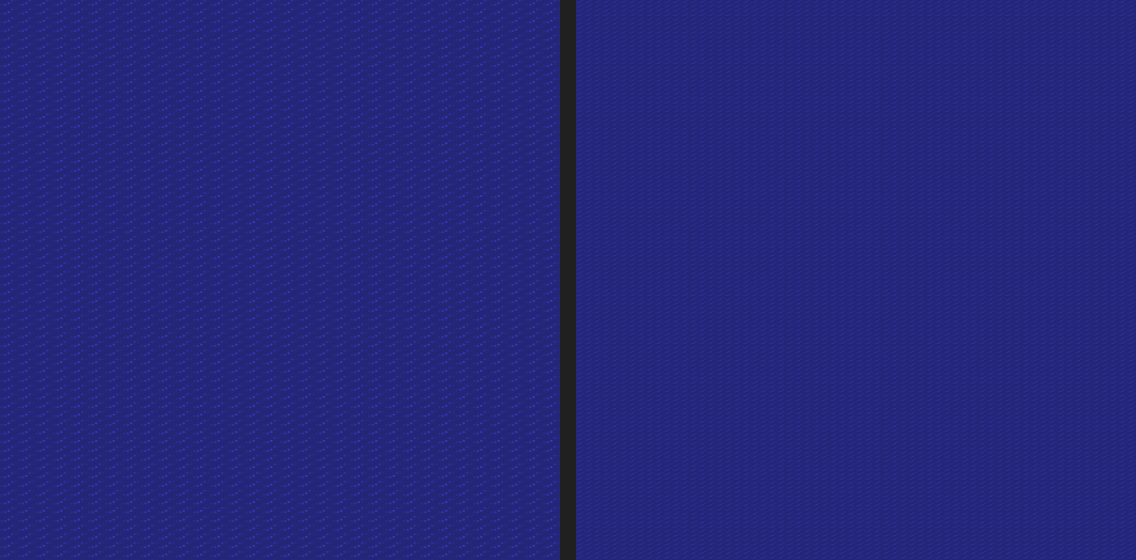
Left, the tile; right, the same tile 2 across and 2 down.
Reproduce this texture procedurally as a Shadertoy shader.

```glsl
// Deep blue twill cloth: a grid of 32 by 64 small woven stitches.
// Each cell holds five soft specks climbing to the right, over faint diagonal
// ribs that join from cell to cell; wrapped hashes make it tile.

const vec2 COUNT = vec2(32.0, 64.0);  // stitches across and down

float hash(vec2 p) {
    vec3 q = fract(p.xyx * vec3(0.1031, 0.1030, 0.0973));
    q += dot(q, q.yzx + 33.33);
    return fract((q.x + q.y) * q.z);
}

// Value noise that repeats after the given whole number of cells
float wrappedNoise(vec2 p, float period) {
    vec2 i = floor(p), f = fract(p);
    f = f * f * (3.0 - 2.0 * f);
    vec2 a = mod(i, period), b = mod(i + 1.0, period);
    return mix(mix(hash(a), hash(vec2(b.x, a.y)), f.x),
               mix(hash(vec2(a.x, b.y)), hash(b), f.x), f.y);
}

// Brightness of the specks that make up the stitches
float stitches(vec2 grid) {
    float light = 0.0;
    for (int k = 0; k < 5; k++) {
        float i = float(k);
        float x = 0.1 + 0.2 * i;
        vec2 center = vec2(x, 0.67 + 0.8 * (x - 0.5) + 0.1 * cos(2.1 * i));

        // Nearest copy of this speck and its wrapped cell
        vec2 cell = floor(grid - center + 0.5);
        float vary = hash(mod(cell, COUNT) + 71.0 * i);

        // Specks are a little wider than high, brightest in mid stitch
        float d = length((grid - cell - center) * vec2(12.5, 8.0));
        float strength = (1.08 - 0.4 * abs(i - 1.8)) * (0.95 + 0.1 * vary);
        light = max(light, strength * (1.0 - smoothstep(0.4, 1.4, d)));
    }
    return light;
}

void mainImage(out vec4 fragColor, in vec2 fragCoord) {
    vec2 uv = fragCoord / iResolution.xy;
    vec2 grid = uv * COUNT;
    float light = stitches(grid);

    // Faint diagonal ribs and thread grain
    float rib = 0.5 + 0.5 * cos(6.2831853 * (grid.y - grid.x - 0.17));
    float grain = wrappedNoise(uv * 256.0, 256.0);
    light = max(light, 0.07 * rib * (0.6 + 0.8 * grain));

    vec3 cloth = vec3(0.138, 0.146, 0.464);
    vec3 thread = vec3(0.206, 0.214, 0.715);
    fragColor = vec4(mix(cloth, thread, clamp(light, 0.0, 1.0)), 1.0);
}
```
